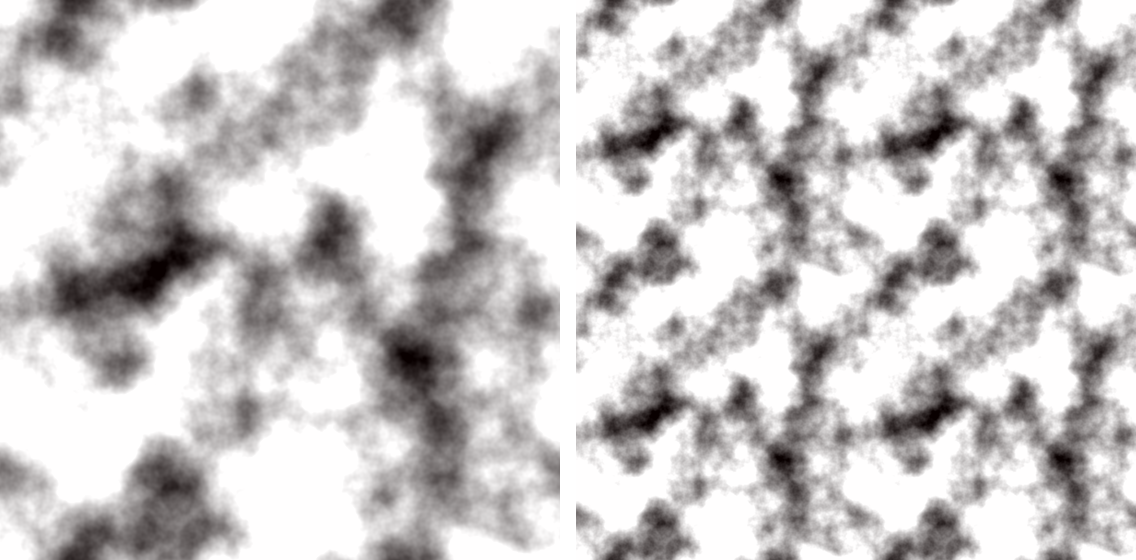
Left: one tile. Right: repeated 2 by 2.
Reproduce this texture procedurally as a three.js fragment shader.

```glsl
varying vec2 vUv;

// Unit gradient at a lattice point, wrapped to the period
vec2 gradient(vec2 cell, float period, float seed) {
  cell = mod(cell, period);
  float h = fract(sin(dot(cell, vec2(127.1, 311.7)) + seed * 17.3) * 43758.5453);
  return vec2(cos(h * 6.28319), sin(h * 6.28319));
}

// Tiling gradient noise, centred on zero
float gradientNoise(vec2 p, float period, float seed) {
  vec2 cell = floor(p);
  vec2 f = p - cell;
  vec2 w = f * f * f * (f * (f * 6.0 - 15.0) + 10.0);
  vec2 e = vec2(0.0, 1.0);
  float a = dot(gradient(cell, period, seed), f);
  float b = dot(gradient(cell + e.yx, period, seed), f - e.yx);
  float c = dot(gradient(cell + e.xy, period, seed), f - e.xy);
  float d = dot(gradient(cell + e.yy, period, seed), f - e.yy);
  return mix(mix(a, b, w.x), mix(c, d, w.x), w.y);
}

// Octaves double in frequency; shifts keep their lattices from lining up
float cloudNoise(vec2 uv) {
  float sum = 0.0;
  float amplitude = 1.0;
  float period = 4.0;
  for (int i = 0; i < 6; i++) {
    float seed = float(i) + 1.0;
    vec2 shift = seed * vec2(0.37, 0.61);
    sum += amplitude * gradientNoise(uv * period + shift, period, seed);
    amplitude *= 0.5;
    period *= 2.0;
  }
  return sum;
}

void main() {
  // Dark smoke over a clipped white ground
  float light = clamp(0.83 - 1.36 * cloudNoise(vUv), 0.0, 1.0);
  vec3 soot = vec3(0.035, 0.0, 0.0);
  vec3 paper = vec3(1.0, 0.995, 0.995);
  gl_FragColor = vec4(mix(soot, paper, light), 1.0);
}
```
